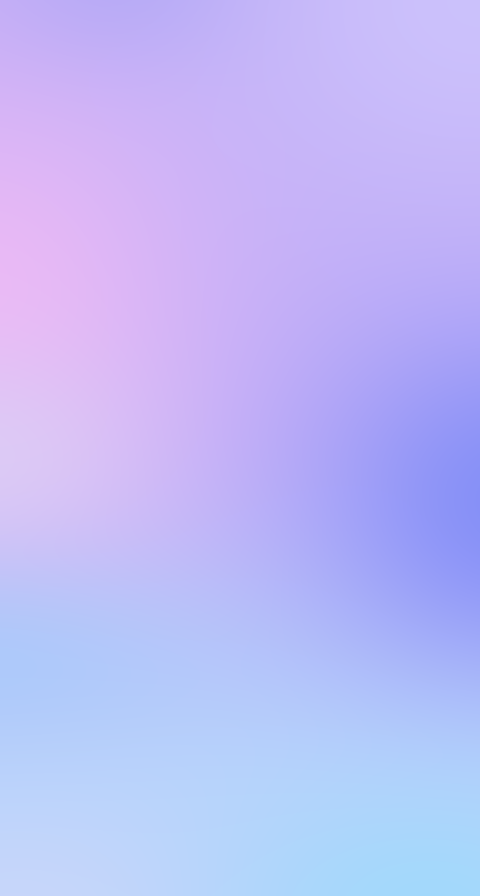
Give the GLSL for this background, as a Shadertoy shader.

```glsl
// Soft pastel backdrop: a vertical lilac-to-sky ramp with broad elliptical
// glows blended over it in turn. Each glow is a Gaussian falloff in canvas
// units (0 to 1 on both axes), so it scales to any size.

#define LILAC      vec3(0.760, 0.685, 0.970)
#define SKY        vec3(0.725, 0.830, 0.985)
#define PINK       vec3(0.920, 0.725, 0.960)
#define ROSE       vec3(0.865, 0.810, 0.960)
#define PERIWINKLE vec3(0.520, 0.560, 0.970)
#define POWDER     vec3(0.660, 0.790, 0.980)
#define VIOLET     vec3(0.690, 0.650, 0.960)
#define LAVENDER   vec3(0.800, 0.760, 0.985)
#define AQUA       vec3(0.630, 0.850, 0.985)
#define MIST       vec3(0.790, 0.840, 0.980)
#define RAMP_LOW   0.10
#define RAMP_HIGH  0.55

// Blend a tint into the colour with an elliptical Gaussian falloff.
vec3 addGlow(vec3 color, vec2 uv, vec2 center, vec2 radius, vec3 tint, float strength) {
    vec2 offset = (uv - center) / radius;
    return mix(color, tint, strength * exp(-dot(offset, offset)));
}

void mainImage(out vec4 fragColor, in vec2 fragCoord) {
    vec2 uv = fragCoord / iResolution.xy;

    // Vertical ramp
    vec3 color = mix(SKY, LILAC, smoothstep(RAMP_LOW, RAMP_HIGH, uv.y));

    // Warm glows on the left, cooling below
    color = addGlow(color, uv, vec2(-0.05, 0.66), vec2(0.48, 0.27), PINK, 1.0);
    color = addGlow(color, uv, vec2(-0.05, 0.49), vec2(0.35, 0.12), ROSE, 0.8);
    color = addGlow(color, uv, vec2(-0.05, 0.26), vec2(0.50, 0.11), POWDER, 0.8);

    // Deep blue glow on the right
    color = addGlow(color, uv, vec2(1.08, 0.44), vec2(0.42, 0.20), PERIWINKLE, 1.0);

    // Top edge
    color = addGlow(color, uv, vec2(0.30, 1.03), vec2(0.30, 0.10), VIOLET, 0.8);
    color = addGlow(color, uv, vec2(1.00, 1.00), vec2(0.50, 0.22), LAVENDER, 0.95);

    // Bottom corners
    color = addGlow(color, uv, vec2(0.05, -0.03), vec2(0.40, 0.13), MIST, 0.9);
    color = addGlow(color, uv, vec2(0.90, -0.02), vec2(0.40, 0.14), AQUA, 0.95);

    fragColor = vec4(color, 1.0);
}
```
